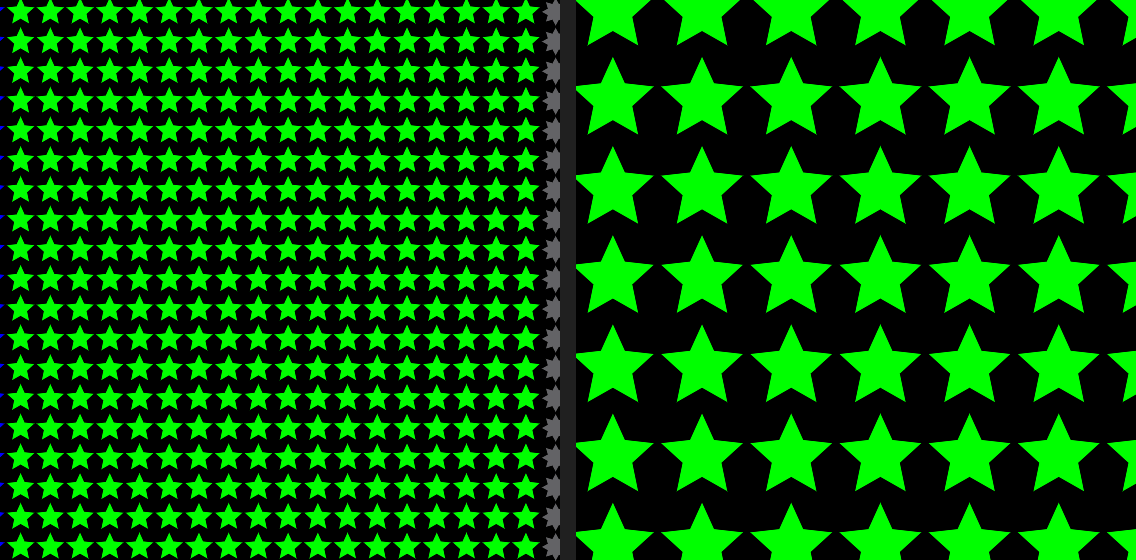
Left, the full canvas; right, a detail of the centre.
Reproduce this pattern procedurally as a Shadertoy shader.

```glsl
const float PI = 3.14159265;
const float PITCH = 0.05308;                     // spacing of the star grid
const vec2 FIRST_CENTER = vec2(0.0368, 0.0234);  // lower left green star
const float GREEN_COLUMNS = 18.0;

const vec3 BLACK = vec3(0.0);
const vec3 GREEN = vec3(0.0, 1.0, 0.0);
const vec3 BLUE = vec3(0.0, 0.0, 1.0);
const vec3 GRAY = vec3(0.39, 0.39, 0.40);

// Distance to the edge line of an upright star, negative inside
float starDistance(vec2 p, float points, float outerRadius, float innerRadius) {
    float sector = 2.0 * PI / points;
    float angle = abs(mod(atan(p.x, p.y) + 0.5 * sector, sector) - 0.5 * sector);
    vec2 folded = length(p) * vec2(sin(angle), cos(angle));
    vec2 tip = vec2(0.0, outerRadius);
    vec2 valley = innerRadius * vec2(sin(0.5 * sector), cos(0.5 * sector));
    vec2 edge = valley - tip;
    return dot(folded - tip, normalize(vec2(-edge.y, edge.x)));
}

float coverage(float signedDistance, float pixelSize) {
    return 1.0 - smoothstep(-0.5 * pixelSize, 0.5 * pixelSize, signedDistance);
}

// Blue on the left, green in the middle, gray on the right
vec3 columnColor(float column) {
    if (column < 0.0) return BLUE;
    return column < GREEN_COLUMNS ? GREEN : GRAY;
}

void mainImage(out vec4 fragColor, in vec2 fragCoord) {
    vec2 uv = fragCoord / iResolution.xy;
    float pixelSize = 1.0 / min(iResolution.x, iResolution.y);

    // Grid cell and position relative to its star
    vec2 grid = (uv - FIRST_CENTER) / PITCH + 0.5;
    float column = floor(grid.x);
    vec2 local = (fract(grid) - 0.5) * PITCH;

    // The gray column has fuller stars with more points
    bool isGray = column >= GREEN_COLUMNS;
    float points = isGray ? 8.0 : 5.0;
    float outerRadius = isGray ? 0.0245 : 0.0256;
    float innerRadius = outerRadius * (isGray ? 0.62 : 0.475);

    float star = coverage(starDistance(local, points, outerRadius, innerRadius), pixelSize);
    fragColor = vec4(mix(BLACK, columnColor(column), star), 1.0);
}
```
